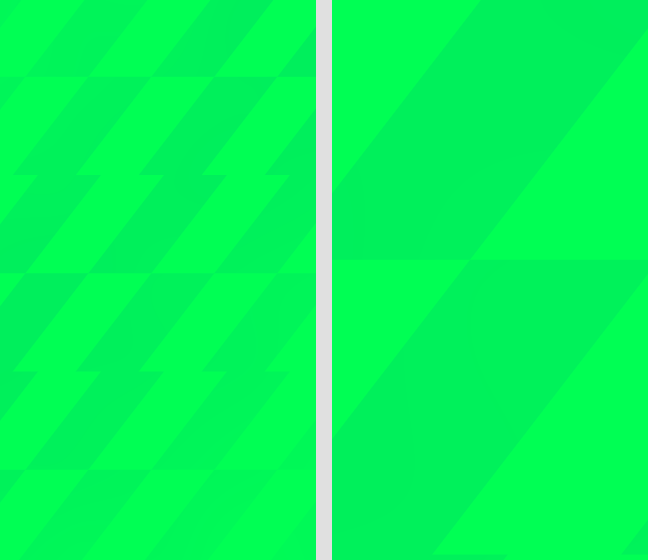
Left, the full canvas; right, a detail of the centre.
Reproduce this pattern procedurally as a WebGL 1 fragment shader.

```glsl
precision highp float;
// Rows of slanted green parallelograms, staggered in pairs, with softly varying shade.

uniform vec2 u_resolution;

// Lengths are in canvas widths, measured from the canvas centre.
const float ROW_HEIGHT = 0.3109;
const float ROW_TOP = 0.3322;      // top of row zero
const float PERIOD = 0.3986;       // one bright and one dark bar

// Shifts are in periods.
const float START = -0.453;        // left end of a bright bar at the top of row zero
const float SLANT = 0.6;           // leftward drift over one row
const float ODD_SHIFT = 0.1;       // stagger of every second row
const float PAIR_SHIFT = 0.5;      // colour swap after each pair of rows

const vec3 BRIGHT = vec3(0.0, 1.0, 0.33);
const vec3 DEEP = vec3(0.0, 0.936, 0.360);

const float SHADE_MIN = 0.25;      // depth of the faintest dark bars
const float SHADE_SLOPE = 0.95;    // direction of the deepest band
const float SHADE_OFFSET = 0.286;
const float SHADE_FALLOFF = 1.1;
const float NOISE_SCALE = 3.5;
const float NOISE_AMOUNT = 0.22;

float hash(vec2 p) {
  return fract(sin(dot(p, vec2(127.1, 311.7))) * 43758.5453);
}

float valueNoise(vec2 p) {
  vec2 cell = floor(p);
  vec2 f = fract(p);
  f = f * f * (3.0 - 2.0 * f);
  float low = mix(hash(cell), hash(cell + vec2(1.0, 0.0)), f.x);
  float high = mix(hash(cell + vec2(0.0, 1.0)), hash(cell + 1.0), f.x);
  return mix(low, high, f.y);
}

// Coverage of the dark bars in one row; depth counts rows downwards.
float darkBars(float x, float depth, float row, float pixel) {
  float odd = mod(row, 2.0);
  float pair = floor(row * 0.5);
  float phase = x / PERIOD - START + SLANT * (depth - row)
              + ODD_SHIFT * odd - PAIR_SHIFT * pair;
  float edge = abs(fract(phase + 0.25) - 0.5) - 0.25;
  float slope = SLANT * PERIOD / ROW_HEIGHT;
  float dist = edge * PERIOD / sqrt(1.0 + slope * slope);
  return clamp(dist / pixel + 0.5, 0.0, 1.0);
}

// Deepest along a broad diagonal, fading towards two corners.
float shadeDepth(vec2 p) {
  float across = p.y - SHADE_SLOPE * p.x - SHADE_OFFSET;
  float band = exp(-SHADE_FALLOFF * across * across);
  float cloud = (valueNoise(p * NOISE_SCALE) - 0.5) * NOISE_AMOUNT;
  return clamp(mix(SHADE_MIN, 1.0, band) + cloud, 0.0, 1.0);
}

void main() {
  float pixel = 1.0 / u_resolution.x;
  vec2 p = (gl_FragCoord.xy - 0.5 * u_resolution) * pixel;

  // Blend the two rows that meet at the nearest boundary.
  float depth = (ROW_TOP - p.y) / ROW_HEIGHT;
  float row = floor(depth + 0.5);
  float below = clamp((depth - row) * ROW_HEIGHT / pixel + 0.5, 0.0, 1.0);
  float dark = mix(darkBars(p.x, depth, row - 1.0, pixel),
                   darkBars(p.x, depth, row, pixel), below);

  gl_FragColor = vec4(mix(BRIGHT, DEEP, dark * shadeDepth(p)), 1.0);
}
```
